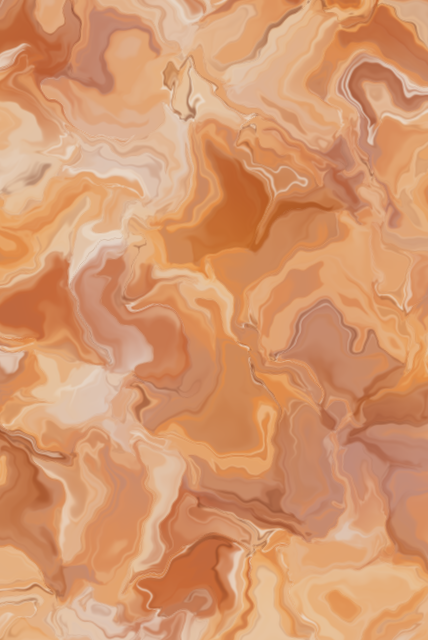
Give the GLSL for this texture, as a Shadertoy shader.

```glsl
// Poured marble: wrinkled swirls of peach, amber and rust with thin white and brown veins.

vec2 gradientAt(vec2 cell) {
    vec3 h = fract(cell.xyx * vec3(0.1031, 0.1030, 0.0973));
    h += dot(h, h.yzx + 33.33);
    float angle = 6.2832 * fract((h.x + h.y) * h.z);
    return vec2(cos(angle), sin(angle));
}

float gradientNoise(vec2 p) {
    vec2 i = floor(p), f = p - i;
    vec2 w = f * f * f * (f * (f * 6.0 - 15.0) + 10.0);
    vec2 e = vec2(0.0, 1.0);
    float low = mix(dot(gradientAt(i), f), dot(gradientAt(i + e.yx), f - e.yx), w.x);
    float high = mix(dot(gradientAt(i + e), f - e), dot(gradientAt(i + e.yy), f - e.yy), w.x);
    return mix(low, high, w.y);
}

vec2 gradientNoise2(vec2 p) {
    return vec2(gradientNoise(p + 40.0), gradientNoise(p + 71.7));
}

// Fold the plane over itself, with ever smaller eddies
vec2 fold(vec2 p) {
    float frequency = 0.6;
    for (int i = 0; i < 6; i++) {
        p += 0.9 * gradientNoise2(p * frequency + 17.3 * float(i)) / frequency;
        frequency *= 1.6;
    }
    return p;
}

// Pigments from dark to light, spaced by their share of the area
vec3 pigment(float t) {
    vec3 c = mix(vec3(0.64, 0.33, 0.19), vec3(0.74, 0.45, 0.30), smoothstep(0.0, 0.07, t));
    c = mix(c, vec3(0.79, 0.54, 0.40), smoothstep(0.05, 0.14, t));
    c = mix(c, vec3(0.86, 0.55, 0.34), smoothstep(0.17, 0.28, t));
    c = mix(c, vec3(0.89, 0.64, 0.43), smoothstep(0.32, 0.48, t));
    c = mix(c, vec3(0.89, 0.69, 0.52), smoothstep(0.58, 0.76, t));
    c = mix(c, vec3(0.89, 0.76, 0.64), smoothstep(0.82, 0.94, t));
    return mix(c, vec3(0.91, 0.83, 0.75), smoothstep(0.96, 1.0, t));
}

vec3 marble(vec2 uv) {
    // Small wobbles in two sizes crinkle every contour
    vec2 p = uv * 10.5 + vec2(23.1, 8.4);
    p += 0.20 * gradientNoise2(p * 1.9 + 7.0) + 0.09 * gradientNoise2(p * 4.3);
    vec2 q = fold(p);
    vec2 drift = mix(p, q, 0.5);

    // Broad pools, smaller clouds and layered streaks along the flow
    float pool = gradientNoise(q * 0.75);
    float cloud = gradientNoise(q * 1.7 + 23.0);
    float region = gradientNoise(drift * 0.3 + 51.0);
    float streak = sin(26.0 * pool + 7.0 * cloud) * smoothstep(-0.1, 0.3, gradientNoise(drift * 0.6 + 5.0));
    float tone = 0.95 * pool + 0.45 * cloud + 0.75 * region + 0.09 * streak;
    vec3 color = pigment(1.0 / (1.0 + exp(-5.6 * tone - 0.25)));

    // Warm amber against cool grey
    float warmth = gradientNoise(drift * 0.5 + 90.0) + 0.4 * gradientNoise(q * 1.4 + 12.0);
    color += warmth * vec3(0.05, -0.01, -0.13);

    // Rust stains
    float stain = smoothstep(0.2, 0.5, gradientNoise(drift * 0.4 + 33.0) - 0.4 * cloud);
    color = mix(color, vec3(0.72, 0.32, 0.15), 0.6 * stain);

    // Veins: brown rims beside milky threads
    float vein = gradientNoise(q * 0.7 + 64.0) + 0.1 * cloud;
    float veinMask = smoothstep(-0.02, 0.2, gradientNoise(drift * 0.5 + 120.0));
    float rimMask = smoothstep(0.0, 0.25, gradientNoise(drift * 0.5 + 145.0));
    float rim = smoothstep(0.05, 0.0, abs(vein + 0.07));
    float thread = smoothstep(0.05, 0.005, abs(vein - 0.01));
    color = mix(color, vec3(0.50, 0.25, 0.15), 0.6 * rim * rimMask);
    color = mix(color, vec3(0.92, 0.87, 0.82), 0.8 * thread * veinMask);

    // Pale hairlines elsewhere, each with a thin tan shadow
    float crease = pool - 0.1 + 0.2 * cloud;
    color = mix(color, vec3(0.72, 0.46, 0.32), 0.3 * smoothstep(0.04, 0.0, abs(crease + 0.055)));
    return mix(color, vec3(0.91, 0.78, 0.67), 0.4 * smoothstep(0.04, 0.0, abs(crease)));
}

void mainImage(out vec4 fragColor, in vec2 fragCoord) {
    // Nine samples, spread a little wide, soften the thinnest folds
    float spread = max(0.4, iResolution.y * 0.0011);
    vec3 sum = vec3(0.0);
    for (int i = 0; i < 9; i++) {
        vec2 offset = (vec2(i % 3, i / 3) - 1.0) * spread;
        sum += marble((fragCoord + offset) / iResolution.y);
    }
    fragColor = vec4(clamp(sum / 9.0, 0.0, 1.0), 1.0);
}
```
